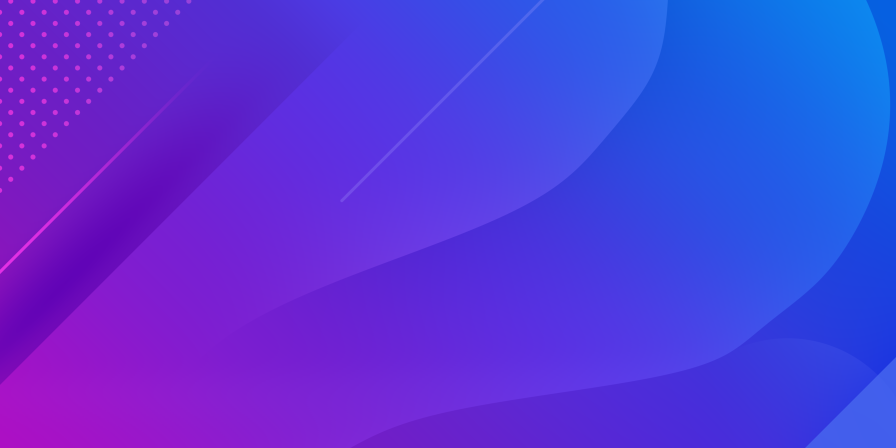
Write a WebGL 2 fragment shader that draws this background.

```glsl
#version 300 es
precision highp float;
// Abstract backdrop: a diagonal magenta-to-azure gradient under two wavy sheets,
// a shadowed diagonal fold, a corner disc and wedge, thin streaks and a dot grid.
// Each sheet edge is a formula x(y); masks use distances in canvas heights.
uniform vec2 u_resolution;
out vec4 fragColor;

float bump(float v, float centre, float width) {
    float k = (v - centre) / width;
    return exp(-k * k);
}

// Right edge of the upper sheet
float upperEdge(float y) {
    return 0.911 + 0.586 * tanh((y - 0.432) / 0.216) - 0.049 * bump(y, 0.6875, 0.13);
}

// Right edge of the lower sheet
float lowerEdge(float y) {
    float bulge = 1.987 - 0.98 * (y - 0.766) * (y - 0.766);
    return bulge - 0.638 / (1.0 + exp((y - 0.125) / 0.0286)) - 0.039 * bump(y, 0.258, 0.091);
}

// Turns an implicit value into an approximate distance
float toDistance(float f, float pixel) {
    return f * pixel / max(length(vec2(dFdx(f), dFdy(f))), 1e-6);
}

// Smooth coverage of the region where d is negative
float cover(float d, float pixel) {
    return 1.0 - smoothstep(-0.7 * pixel, 0.7 * pixel, d);
}

vec3 diagonalGradient(float t) {
    vec3 c = mix(vec3(0.70, 0.05, 0.76), vec3(0.45, 0.13, 0.83), smoothstep(-0.08, 0.36, t));
    c = mix(c, vec3(0.35, 0.19, 0.89), smoothstep(0.28, 0.53, t));
    c = mix(c, vec3(0.13, 0.36, 0.91), smoothstep(0.46, 0.83, t));
    return mix(c, vec3(0.03, 0.50, 0.92), smoothstep(0.76, 1.0, t));
}

void main() {
    float pixel = 1.0 / u_resolution.y;
    vec2 p = gl_FragCoord.xy * pixel;
    float along = p.x + p.y;
    float across = p.x - p.y + 1.0;
    vec3 color = diagonalGradient(along / 3.0);

    // Lower sheet: glow inside its edge, shade outside
    float lower = toDistance(p.x - lowerEdge(p.y), pixel);
    float inLower = cover(lower, pixel);
    float right = smoothstep(0.9, 2.0, p.x);
    color += inLower * exp(lower * 7.0) * vec3(0.02, 0.035, 0.02);
    color *= 1.0 - (1.0 - inLower) * mix(vec3(0.05), vec3(0.15, 0.24, 0.04), right);

    // Upper sheet: lighter rim above a shaded lower sheet
    float upper = toDistance(p.x - upperEdge(p.y), pixel);
    float inUpper = cover(upper, pixel);
    float visible = smoothstep(0.4, 1.0, p.x);
    color += visible * inUpper * exp(min(upper, 0.0) * 5.0) * vec3(0.05, 0.05, 0.015);
    color -= visible * (1.0 - inUpper) * exp(-max(upper, 0.0) * 6.0) * vec3(0.045, 0.025, 0.045);

    // Corner disc, fading toward the lower left
    float disc = length(p - vec2(1.758, -0.042)) - 0.287;
    float discFade = smoothstep(1.55, 1.95, p.x) * exp(min(disc, 0.0) * 4.0);
    color = mix(color, vec3(0.36, 0.42, 0.94), 0.27 * discFade * cover(disc, pixel));

    // Corner wedge and its soft shadow
    float wedge = (2.797 - across) * 0.7071;
    color = mix(color, vec3(0.05, 0.14, 0.90), 0.35 * exp(-max(wedge, 0.0) * 9.0)
        * smoothstep(1.65, 2.0, p.x));
    color = mix(color, vec3(0.29, 0.42, 0.94), 0.75 * cover(wedge, pixel));

    // Diagonal fold with a shadow on its upper-left side
    float depth = 0.859 - across;
    float inFold = cover(-depth * 0.7071, pixel);
    float shadow = (1.0 - smoothstep(0.06, 0.30, depth)) * (0.65 + 0.35 * smoothstep(0.0, 0.09, depth));
    shadow *= smoothstep(-0.5, 0.5, along) * (1.0 - smoothstep(0.55, 1.65, along));
    color *= 1.0 - 0.07 * inFold * (1.0 - smoothstep(1.5, 1.8, along));
    color = mix(color, vec3(0.36, 0.0, 0.71), 0.88 * inFold * shadow);

    // Bright streak, fading as it rises
    float streak = abs(across - 0.607) * 0.7071 - 0.0035;
    color = mix(color, vec3(0.93, 0.20, 0.91),
        cover(streak, pixel) * 0.9 * (1.0 - smoothstep(0.0, 0.5, p.x)));

    // Pale streak with a rounded lower end
    vec2 q = p - vec2(0.763, 0.552);
    float h = clamp(dot(q, vec2(0.5)), 0.0, 0.6);
    float pale = length(q - h) - 0.0033;
    color = mix(color, vec3(0.66, 0.62, 1.0), 0.25 * cover(pale, pixel));

    // Dots on a diagonal lattice filling the upper-left corner
    float spacing = 0.0497;
    vec2 lattice = vec2(across, p.x + p.y - 1.0) / spacing - vec2(0.534, 0.43);
    vec2 cell = round(lattice);
    float dotDistance = length(lattice - cell) * spacing * 0.7071 - 0.0056;
    float dots = cover(dotDistance, pixel) * step(cell.x, 8.5);
    vec3 dotColor = mix(vec3(0.88, 0.20, 0.86), vec3(0.62, 0.27, 0.86), smoothstep(0.0, 0.45, p.x));
    color = mix(color, dotColor, 0.9 * dots);

    fragColor = vec4(clamp(color, 0.0, 1.0), 1.0);
}
```
